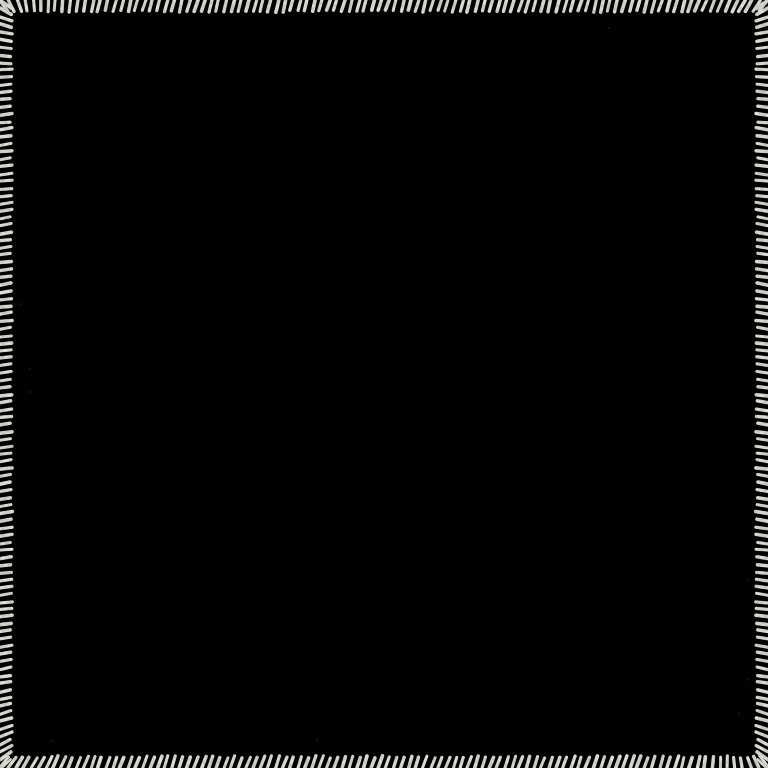
This texture is drawn by a WebGL 2 fragment shader. Its source:

```glsl
#version 300 es
precision highp float;
uniform vec2 u_resolution;
out vec4 fragColor;

float hash(vec2 p) {
    return fract(sin(dot(p, vec2(127.1, 311.7))) * 43758.5453);
}

float noise(vec2 p) {
    vec2 cell = floor(p), f = fract(p);
    f = f * f * (3.0 - 2.0 * f);
    return mix(mix(hash(cell), hash(cell + vec2(1, 0)), f.x),
               mix(hash(cell + vec2(0, 1)), hash(cell + vec2(1, 1)), f.x), f.y);
}

float segmentDistance(vec2 p, vec2 a, vec2 b) {
    vec2 ab = b - a;
    return length(p - a - ab * clamp(dot(p - a, ab) / dot(ab, ab), 0.0, 1.0));
}

// Row of rounded strokes; p.x runs along the edge, p.y points inward
float strokeRow(vec2 p, float seed, float slant, float pixel) {
    float count = 104.0;
    float id = floor(p.x * count);
    float cover = 0.0;
    for (int k = -3; k <= 3; k++) {
        float i = id + float(k);
        if (i < 0.0 || i >= count) continue;
        vec2 key = vec2(i, seed);
        float along = (i + 0.5 + 0.22 * (hash(key) - 0.5)) / count;
        float reach = 0.0145 + 0.003 * (hash(key + 7.3) - 0.5);

        // Strokes fan towards the middle near both corners
        float fan = exp(-along * 24.0) - exp(-(1.0 - along) * 24.0);
        float lean = slant * (1.0 - abs(fan)) + 0.012 * fan
                   + 0.002 * (hash(key + 3.1) - 0.5);
        float radius = 0.0021 + 0.0005 * (hash(key + 5.7) - 0.5);
        float dist = segmentDistance(p, vec2(along - lean * 0.4, 0.0005),
                                     vec2(along + lean * 0.6, reach)) - radius;
        cover = max(cover, 1.0 - smoothstep(-0.6 * pixel, 0.7 * pixel, dist));
    }
    return cover;
}

void main() {
    vec2 uv = gl_FragCoord.xy / u_resolution;
    float pixel = 1.0 / min(u_resolution.x, u_resolution.y);
    vec2 inset = min(uv, 1.0 - uv);
    float edge = min(inset.x, inset.y);

    // Near-black cloth with a faint cool rim
    vec3 color = vec3(0.004, 0.004, 0.009) * (1.0 - smoothstep(0.03, 0.05, edge));

    // Pale strokes on all four sides
    if (edge < 0.025) {
        float strokes = 0.0;
        if (uv.y < 0.025) strokes = max(strokes, strokeRow(uv, 1.0, 0.005, pixel));
        if (uv.y > 0.975) strokes = max(strokes, strokeRow(vec2(uv.x, 1.0 - uv.y), 2.0, -0.004, pixel));
        if (inset.x < 0.025) strokes = max(strokes, strokeRow(vec2(uv.y, inset.x), 3.0, 0.002, pixel));
        float chalk = 0.88 + 0.16 * noise(uv * 260.0);
        color = mix(color, vec3(0.86, 0.86, 0.825) * chalk, strokes);
    }

    // Sparse dust just inside the border
    vec2 grid = uv * 64.0;
    vec2 cell = floor(grid);
    vec2 center = 0.25 + 0.5 * vec2(hash(cell + 11.0), hash(cell + 23.0));
    float speck = 1.0 - smoothstep(0.03, 0.12, length(fract(grid) - center));
    float band = step(0.025, edge) * (1.0 - step(0.042, edge));
    color += 0.10 * speck * band * step(0.95, hash(cell));

    fragColor = vec4(color, 1.0);
}
```
